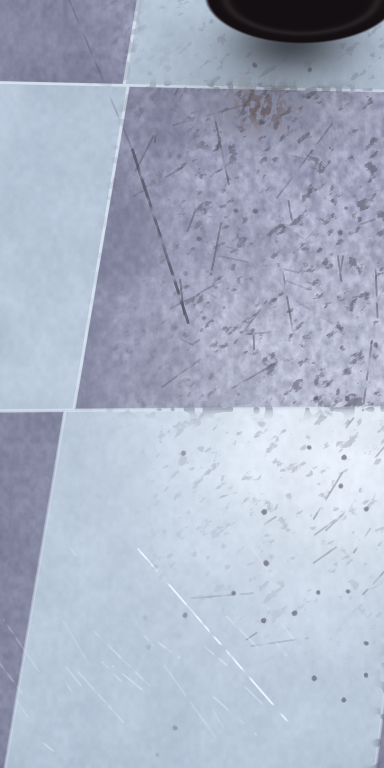
A Shadertoy shader for this texture:

```glsl
// Worn checkerboard floor tiles in slight perspective, with scratches, sheen and a dark shoe tip.

// Layout: x spans 0..1 and y spans 0..2, origin at the lower left
const float ROW_SEAM = 0.934;         // height of the middle seam
const float ROW_PITCH = 0.84;         // height of the middle tile row
const float ROW_SHRINK = 0.09;        // rows get shorter with height
const float COLUMN_LEAN = 0.168;
const float COLUMN_PITCH = 0.965;
const float COLUMN_SHRINK = 0.04;
const float ROW_SHIFT[3] = float[3](0.013, 0.0355, 0.024);
const float GROUT_HALF_WIDTH = 0.0032;
const float SCRATCH_HALF_WIDTH = 0.001;
const vec2 SHEEN_CENTER = vec2(0.88, 0.86);
const vec2 SHEEN_RADIUS = vec2(0.50, 0.48);
const vec2 SHOE_CENTER = vec2(0.786, 2.013);
const vec2 SHOE_RADIUS = vec2(0.25, 0.125);

const vec3 LIGHT_TILE = vec3(0.71, 0.77, 0.84);
const vec3 DARK_TILE = vec3(0.51, 0.52, 0.62);
const vec3 SHEEN_COLOR = vec3(0.93, 0.96, 1.0);
const vec3 GROUT = vec3(0.86, 0.91, 0.96);
const vec3 GRIME = vec3(0.32, 0.31, 0.37);
const vec3 RUST = vec3(0.39, 0.33, 0.34);
const vec3 SHADOW = vec3(0.27, 0.29, 0.32);
const vec3 SHOE = vec3(0.08, 0.06, 0.07);

vec2 hash2(vec2 p) {
    vec3 q = fract(vec3(p.xyx) * vec3(0.1031, 0.1030, 0.0973));
    q += dot(q, q.yzx + 33.33);
    return fract((q.xx + q.yz) * q.zy);
}

float noise(vec2 p) {
    vec2 i = floor(p), f = fract(p);
    f = f * f * (3.0 - 2.0 * f);
    return mix(mix(hash2(i).x, hash2(i + vec2(1, 0)).x, f.x),
               mix(hash2(i + vec2(0, 1)).x, hash2(i + vec2(1, 1)).x, f.x), f.y);
}

float fbm(vec2 p) {
    float sum = 0.0, gain = 0.5;
    for (int i = 0; i < 4; i++) {
        sum += gain * noise(p);
        p = mat2(1.6, 1.2, -1.2, 1.6) * p + 7.3;
        gain *= 0.5;
    }
    return sum / 0.9375;
}

float blob(vec2 p, vec2 center, vec2 radius) {
    vec2 q = (p - center) / radius;
    return exp(-dot(q, q));
}

float stroke(vec2 p, vec2 a, vec2 b, float halfWidth, float soft) {
    vec2 ab = b - a;
    float d = length(p - a - ab * clamp(dot(p - a, ab) / dot(ab, ab), 0.0, 1.0));
    return 1.0 - smoothstep(halfWidth, halfWidth + soft, d);
}

// Random strokes in a box (xy = corner, zw = size)
float scratches(vec2 p, vec4 box, float angle, float spread, float seed, int count, float soft) {
    float ink = 0.0;
    for (int i = 0; i < count; i++) {
        vec2 h = hash2(vec2(float(i) + 1.0, seed)), k = hash2(vec2(seed + 9.0, float(i) + 3.0));
        float a = angle + spread * (k.x - 0.5);
        vec2 center = box.xy + box.zw * h;
        vec2 arm = mix(0.015, 0.13, k.y * k.y) * vec2(cos(a), sin(a));
        ink = max(ink, stroke(p, center - arm, center + arm, SCRATCH_HALF_WIDTH, soft) * mix(0.35, 1.0, k.x));
    }
    return ink * smoothstep(0.2, 0.6, noise(p * 55.0));
}

void mainImage(out vec4 fragColor, in vec2 fragCoord) {
    vec2 p = fragCoord / iResolution.xy * vec2(1.0, 2.0);
    float px = 1.0 / iResolution.x, soft = max(px, 0.003);

    // Tile grid with a slight misalignment between rows
    float tilt = mix(-0.008, 0.022, (p.y - ROW_SEAM) / ROW_PITCH) * (p.x - 0.5);
    float y = p.y + tilt - ROW_SEAM;
    float r = y / (ROW_PITCH - ROW_SHRINK * (y - ROW_PITCH));
    int row = clamp(int(floor(r)) + 1, 0, 2);
    float pitch = COLUMN_PITCH - COLUMN_SHRINK * p.y;
    float c = (p.x - COLUMN_LEAN * p.y - ROW_SHIFT[row]) / pitch;
    float seam = min(abs(fract(r + 0.5) - 0.5) * ROW_PITCH, abs(fract(c + 0.5) - 0.5) * pitch);
    float parity = mod(float(row) + floor(c), 2.0) * 2.0 - 1.0;
    float dark = 0.5 + 0.5 * parity * clamp(seam / px, 0.0, 1.0);

    // Tile colour, mottling and reflected light
    float mottle = fbm(p * 9.0) - 0.5, grain = fbm(p * vec2(70.0, 55.0)) - 0.5;
    float sheen = blob(p, SHEEN_CENTER, SHEEN_RADIUS);
    float wear = smoothstep(0.2, 0.75, p.x + 0.4 * mottle) * smoothstep(0.1, 0.8, p.y);
    vec3 color = mix(LIGHT_TILE, DARK_TILE + 0.11 * wear, dark);
    color = mix(color, SHEEN_COLOR, sheen * mix(0.9, 0.42, dark));
    color += 0.07 * mottle + grain * mix(0.05, 0.10 + 0.15 * wear, dark);

    // Grime flecks, dark scuffs and pale scratches
    vec2 slant = mat2(0.8, -0.6, 0.6, 0.8) * p;
    float flecks = smoothstep(0.62, 0.78, fbm(slant * vec2(38.0, 62.0)));
    color = mix(color, GRIME, flecks * wear * mix(0.22, 0.5, dark));
    float scuffs = scratches(p, vec4(0.4, 0.95, 0.6, 0.8), 0.6, 2.4, 3.0, 36, soft) * 0.5;
    scuffs = max(scuffs, scratches(p, vec4(0.5, 0.25, 0.5, 0.65), 0.45, 1.3, 17.0, 16, soft) * 0.35);
    color = mix(color, GRIME, scuffs);
    float pale = scratches(p, vec4(0.02, 0.0, 0.75, 0.6), -0.8, 0.5, 29.0, 24, soft) * 0.45;
    pale = max(pale, stroke(p, vec2(0.36, 0.57), vec2(0.75, 0.12), 0.001, soft) * smoothstep(0.2, 0.6, noise(p * 45.0)));
    color = mix(color, SHEEN_COLOR, pale);

    // Scattered specks
    vec2 cell = floor(p * 14.0), h = hash2(cell + 5.0);
    float speck = length(fract(p * 14.0) - mix(vec2(0.25), vec2(0.75), h)) / 14.0 + 0.008 * grain;
    speck = (1.0 - smoothstep(0.003, 0.003 + 2.0 * soft, speck)) * step(0.84, hash2(cell + 31.0).x);
    color = mix(color, GRIME, speck * smoothstep(0.3, 0.6, p.x) * 0.6);

    // Grout, with dirt gathered along it
    float grout = 1.0 - smoothstep(GROUT_HALF_WIDTH - 0.5 * px, GROUT_HALF_WIDTH + px, seam);
    color = mix(color, GROUT, grout * mix(0.4, 0.9, smoothstep(0.7, 1.1, p.y)));
    float dirt = smoothstep(0.55, 0.7, noise(p * 60.0)) * exp(-seam * 90.0);
    color = mix(color, GRIME, dirt * 0.4 * smoothstep(0.15, 0.5, p.x));

    // Long crack and rusty stain
    vec2 bend = vec2(0.345, 1.61);
    float crack = stroke(p, vec2(0.18, 2.0), bend, 0.001, soft) * 0.3;
    crack = max(crack, stroke(p, bend, vec2(0.49, 1.16), 0.0022, soft) * 0.75);
    color = mix(color, GRIME, crack * smoothstep(0.1, 0.55, noise(p * 40.0)));
    color = mix(color, RUST, blob(p, vec2(0.68, 1.72), vec2(0.08, 0.06)) * smoothstep(0.35, 0.65, grain + 0.5) * 0.8);

    // Shoe tip and its shadow
    float shade = 0.85 * blob(p, vec2(0.76, 1.89), vec2(0.15, 0.075)) + 0.25 * blob(p, vec2(0.72, 1.78), vec2(0.28, 0.16));
    color = mix(color, SHADOW, min(shade, 1.0));
    float shoe = length((p - SHOE_CENTER) / SHOE_RADIUS);
    float rim = exp(-pow((shoe - 0.8) / 0.05, 2.0));
    color = mix(color, SHOE + 0.07 * rim, 1.0 - smoothstep(0.97, 1.0 + 10.0 * px, shoe));

    fragColor = vec4(clamp(color, 0.0, 1.0), 1.0);
}
```
